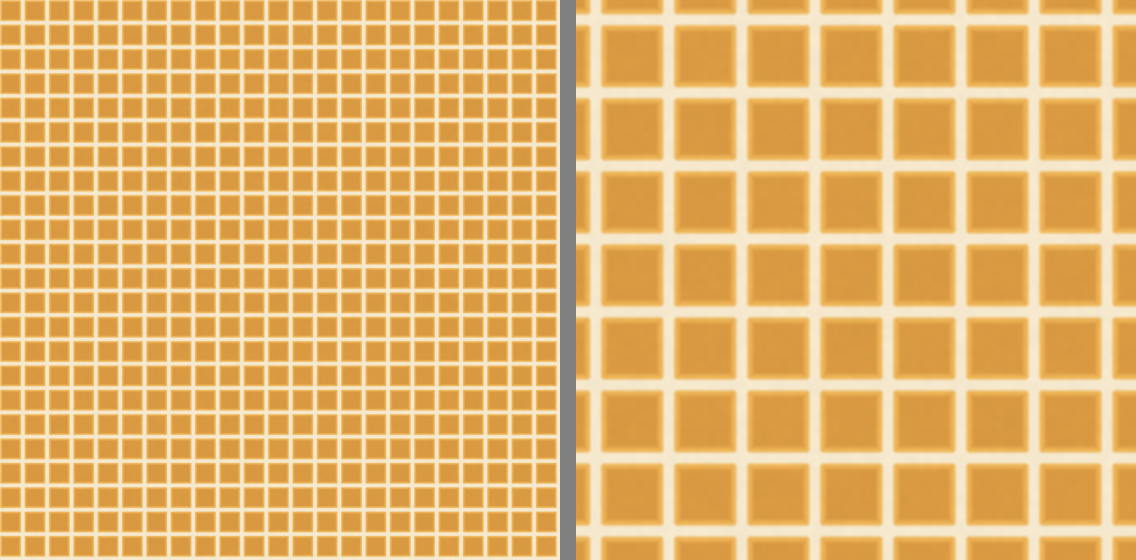
Left, the full canvas; right, a detail of the centre.
Reproduce this pattern procedurally as a WebGL 1 fragment shader.

```glsl
precision highp float;

uniform vec2 u_resolution;

const float TILES = 23.0;
const vec2 GRID_SHIFT = vec2(0.063, -0.063);
const float CORNER = 0.125;

const vec3 GROUT = vec3(0.960, 0.910, 0.805);
const vec3 RIM = vec3(0.930, 0.705, 0.335);
const vec3 GLAZE = vec3(0.850, 0.600, 0.257);

float hash(vec2 p) {
  vec3 q = fract(vec3(p.xyx) * 0.1031);
  q += dot(q, q.yzx + 33.33);
  return fract((q.x + q.y) * q.z);
}

// Value noise that wraps after a whole number of cells
float wrapNoise(vec2 uv, float period) {
  vec2 p = uv * period;
  vec2 cell = floor(p);
  vec2 f = fract(p);
  f = f * f * (3.0 - 2.0 * f);
  vec2 a = mod(cell, period);
  vec2 b = mod(cell + 1.0, period);
  float low = mix(hash(a), hash(vec2(b.x, a.y)), f.x);
  float high = mix(hash(vec2(a.x, b.y)), hash(b), f.x);
  return mix(low, high, f.y);
}

// Signed distance to a rounded square, negative inside
float roundedSquare(vec2 p, float halfSide, float radius) {
  vec2 q = abs(p) - halfSide + radius;
  return length(max(q, 0.0)) + min(max(q.x, q.y), 0.0) - radius;
}

// Smooth ramp that is never narrower than one pixel
float ramp(float start, float end, float x, float pixel) {
  float middle = 0.5 * (start + end);
  float reach = 0.5 * max(end - start, pixel);
  return smoothstep(middle - reach, middle + reach, x);
}

// Pale grout, golden rim, darker glaze, ordered by depth into the tile
vec3 tileColor(float depth, float tone, float pixel) {
  vec3 color = mix(GROUT, RIM, ramp(0.040, 0.112, depth, pixel));
  return mix(color, GLAZE * tone, ramp(0.100, 0.190, depth, pixel));
}

void main() {
  vec2 uv = gl_FragCoord.xy / u_resolution;
  float pixel = TILES / min(u_resolution.x, u_resolution.y);

  vec2 grid = uv * TILES + GRID_SHIFT;
  vec2 tileId = mod(floor(grid), TILES);
  float depth = -roundedSquare(fract(grid) - 0.5, 0.5, CORNER);

  // Slight difference between tiles, soft mottling and fine grain
  float tone = 1.0 + 0.010 * (hash(tileId + 7.0) - 0.5);
  float mottle = wrapNoise(uv, 92.0) - 0.5;
  float grain = wrapNoise(uv, 256.0) - 0.5;

  vec3 color = tileColor(depth, tone, pixel);
  color *= 1.0 + 0.010 * mottle + 0.016 * grain;
  gl_FragColor = vec4(color, 1.0);
}
```
